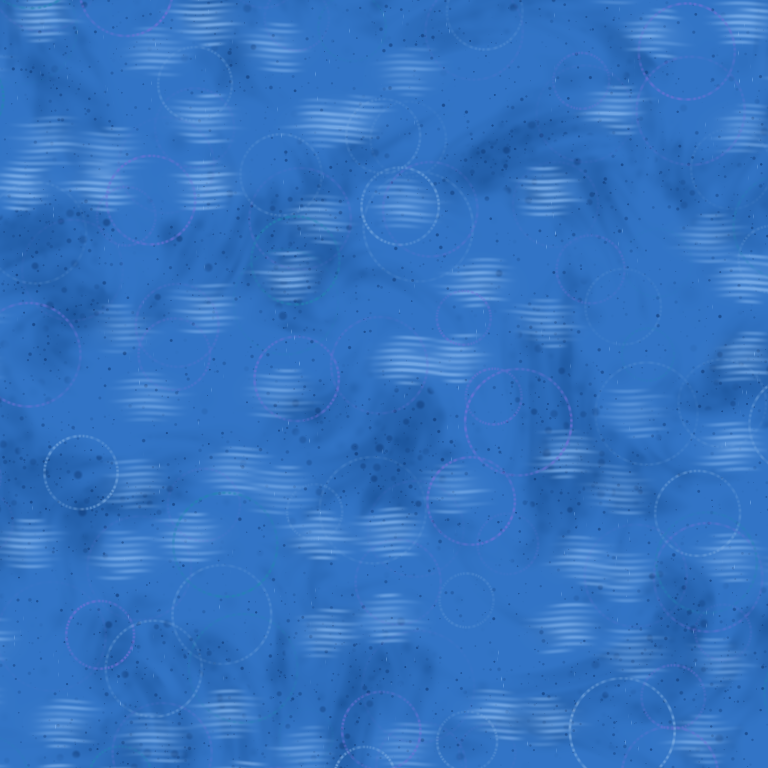
Give the GLSL for this pattern, as a WebGL 1 fragment shader.

```glsl
precision highp float;
// Mottled blue dye with dark speckles, pale brushed patches and thin dashed rings.
uniform vec2 u_resolution;

vec3 hash3(vec2 p) {
  return fract(sin(vec3(dot(p, vec2(127.1, 311.7)),
                        dot(p, vec2(269.5, 183.3)),
                        dot(p, vec2(419.2, 371.9)))) * 43758.545);
}

// Layered, rotated and warped sines: soft cloudy dye, roughly -1 to 1
float clouds(vec2 p) {
  float sum = 0.0, amp = 0.5;
  for (int i = 0; i < 5; i++) {
    p = mat2(0.8, 0.6, -0.6, 0.8) * p * 1.7 + 3.1;
    p += 0.7 * sin(p.yx * 0.8 + 1.3);
    sum += amp * sin(p.x) * sin(p.y);
    amp *= 0.68;
  }
  return sum;
}

// Cellular spots: n cells across, radius in cells, chance of each spot
float spots(vec2 p, float n, float radius, float softness, float chance) {
  p *= n;
  float clear = 1.0;
  for (int j = -1; j <= 1; j++)
  for (int i = -1; i <= 1; i++) {
    vec2 cell = floor(p) + vec2(i, j);
    vec3 h = hash3(cell + n);
    vec3 k = hash3(cell + n + 57.3);
    float r = radius * mix(0.45, 1.0, k.x);
    float disc = 1.0 - smoothstep(r * (1.0 - softness), r, length(p - cell - h.xy));
    clear *= 1.0 - disc * mix(0.35, 1.0, k.y) * smoothstep(h.z, h.z + 0.15, chance);
  }
  return 1.0 - clear;
}

// Scattered patches made of horizontal bristle strokes over a faint glow
float brushed(vec2 p) {
  float light = 0.0;
  for (int j = -1; j <= 1; j++)
  for (int i = -1; i <= 1; i++) {
    vec2 cell = floor(p * 9.0) + vec2(i, j);
    vec3 h = hash3(cell + 7.0);
    vec2 d = p - (cell + 0.15 + 0.7 * h.xy) / 9.0;
    d.y += 0.08 * d.x * (h.z - 0.3) + 0.0009 * sin(d.x * 70.0 + h.x * 6.0);
    float row = floor(d.y * 118.0);
    vec3 k = hash3(vec2(row, floor(h.x * 91.0)));
    float y = (row + 0.5) / 118.0 / 0.038;
    float reach = (0.035 + 0.028 * k.x) * sqrt(max(1.0 - y * y, 0.0)) + 0.0001;
    float x = abs(d.x - 0.028 * (k.y - 0.5)) / reach;
    float bristle = pow(sin(3.14159 * fract(d.y * 118.0)), 2.0);
    float stroke = bristle * (1.0 - smoothstep(0.1, 1.0, x)) * mix(0.35, 0.9, k.z);
    vec2 g = d / vec2(0.034, 0.021);
    float patchLight = stroke + 0.36 * exp(-dot(g, g));
    light += step(h.z, 0.77) * mix(0.6, 1.0, h.y) * patchLight;
  }
  return min(light, 1.0);
}

// Thin dashed circles in violet, pale blue or teal
vec3 drawRings(vec3 color, vec2 p, float seed) {
  p = p * 6.0 + seed * 0.37;
  for (int j = -1; j <= 1; j++)
  for (int i = -1; i <= 1; i++) {
    vec2 cell = floor(p) + vec2(i, j);
    vec3 h = hash3(cell + seed * 31.0);
    vec3 k = hash3(cell + seed * 31.0 + 9.4);
    vec2 d = (p - cell - h.xy) / 6.0;
    float angle = atan(d.y, d.x + 0.00001);
    float edge = abs(length(d) - mix(0.034, 0.073, h.z));
    float dash = 0.65 + 0.35 * sin(angle * 47.0 + 2.0 * sin(angle * 9.0 + k.x * 6.0));
    float fade = 0.75 + 0.25 * sin(angle * 2.0 + k.z * 6.0);
    float line = (1.0 - smoothstep(0.0004, 0.0029, edge)) * dash * fade;
    vec3 ink = vec3(0.44, 0.44, 0.84);
    if (k.y > 0.64) ink = vec3(0.13, 0.52, 0.70);
    if (k.y > 0.83) ink = vec3(0.50, 0.68, 0.88);
    color = mix(color, ink, line * mix(0.12, 0.8, k.x * k.x));
  }
  return color;
}

void main() {
  vec2 uv = gl_FragCoord.xy / u_resolution;

  // Dye: broad clouds plus small watery blots
  float dye = smoothstep(-0.25, 0.85, clouds(uv * 8.0));
  float blots = spots(uv, 26.0, 0.75, 1.0, 0.12 + 0.55 * dye);
  float fineBlots = spots(uv, 55.0, 0.7, 1.0, 0.1 + 0.5 * dye);
  float shade = 0.62 * dye + 0.3 * blots + 0.2 * fineBlots;
  vec3 color = mix(vec3(0.195, 0.455, 0.775), vec3(0.105, 0.33, 0.61), min(shade, 1.0));

  // Speckles gather where the dye is dark
  float speckles = 0.5 * spots(uv, 42.0, 0.33, 0.65, 0.06 + 0.5 * dye);
  speckles = max(speckles, 0.65 * spots(uv, 75.0, 0.27, 0.7, 0.2 + 0.3 * dye));
  speckles = max(speckles, 0.5 * spots(uv, 120.0, 0.3, 0.8, 0.15 + 0.25 * dye));
  color = mix(color, vec3(0.055, 0.22, 0.46), speckles);

  color = mix(color, vec3(0.52, 0.71, 0.93), 0.78 * brushed(uv));
  color = drawRings(color, uv, 1.0);
  color = drawRings(color, uv, 2.0);
  gl_FragColor = vec4(color, 1.0);
}
```
